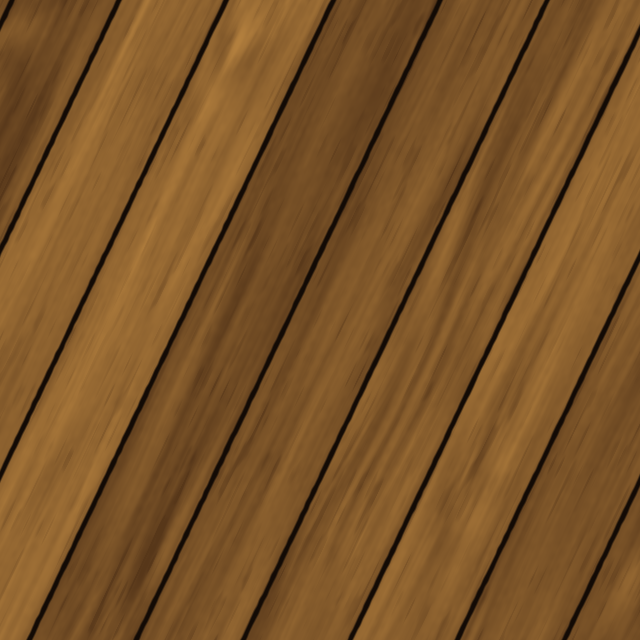
A Shadertoy shader for this texture:

```glsl
// Slanted brown wooden planks with streaked grain and thin dark gaps.
#define PLANKS 5.98        // planks across the canvas
#define LEAN 0.4753        // sideways shift per unit of height
#define OFFSET 0.0456      // where the first gap meets the bottom edge
#define GAP_HALF 0.0042    // half of the gap width, measured across
#define GAP_SOFT 0.0022    // softness of the gap edges
#define STREAK 0.46        // strength of the long grain streaks
#define FIGURE 0.20        // strength of the curved growth rings
#define PORES 0.17         // strength of the short dark pores

const vec3 DARK_WOOD  = vec3(0.34, 0.215, 0.10);
const vec3 LIGHT_WOOD = vec3(0.67, 0.475, 0.23);
const vec3 GAP_COLOR  = vec3(0.07, 0.04, 0.02);

// Base tone of each plank, from left to right
const float TONES[10] = float[10](0.36, 0.30, 0.70, 0.78, 0.35,
                                  0.49, 0.47, 0.62, 0.50, 0.44);

float hash(vec2 p) {
    return fract(sin(dot(p, vec2(127.1, 311.7))) * 43758.5453);
}

float noise(vec2 p) {
    vec2 cell = floor(p), f = fract(p);
    f = f * f * (3.0 - 2.0 * f);
    float low  = mix(hash(cell), hash(cell + vec2(1.0, 0.0)), f.x);
    float high = mix(hash(cell + vec2(0.0, 1.0)), hash(cell + vec2(1.0)), f.x);
    return mix(low, high, f.y);
}

float fbm(vec2 p) {
    float sum = 0.0, amplitude = 0.5;
    for (int i = 0; i < 4; i++) {
        sum += amplitude * noise(p);
        p = p * 2.03 + 17.3;
        amplitude *= 0.5;
    }
    return sum / 0.9375;
}

// Wood tone from 0 (dark) to 1 (light); across spans one plank
float woodTone(float across, float along, float plank) {
    vec2 seed = vec2(hash(vec2(plank, 3.0)), hash(vec2(plank, 8.0))) * 60.0;
    float bend = (noise(vec2(across * 1.3, along * 2.6) + seed) - 0.5) * 0.22;
    float x = across + bend;

    // Broad bands and finer streaks, both drawn out along the plank
    float broad  = fbm(vec2(x * 2.6, along * 1.5) + seed) - 0.5;
    float streak = fbm(vec2(x * 9.0, along * 1.7) + seed.yx) - 0.5;
    float fiber  = noise(vec2(across * 27.0, along * 5.0) + seed) - 0.5;

    // Growth rings follow the contours of a stretched noise field
    float field = noise(vec2(x * 1.9, along * 1.8) + seed + 31.0);
    float rings = sin(field * 30.0 + streak * 3.0);
    float patches = smoothstep(0.35, 0.75,
                               noise(vec2(across * 1.5, along * 2.4) + seed.yx));

    // Short pores cluster in the darker grain
    float pore = smoothstep(0.66, 0.92,
                            noise(vec2(across * 34.0, along * 17.0) + seed));
    float ripple = noise(vec2(across * 22.0, along * 85.0) + seed) - 0.5;

    float tone = TONES[clamp(int(plank) + 4, 0, 9)];
    tone += broad * 0.60 + streak * STREAK + fiber * 0.13;
    tone += rings * patches * FIGURE * 0.6;
    tone -= pore * PORES * (0.7 - streak);
    return tone + ripple * 0.06;
}

void mainImage(out vec4 fragColor, in vec2 fragCoord) {
    vec2 uv = fragCoord / iResolution.xy;

    // Plank coordinates
    float u = (uv.x - LEAN * uv.y - OFFSET) * PLANKS;
    float plank = floor(u);
    float across = u - plank;
    float along = dot(uv, normalize(vec2(LEAN, 1.0)));

    // Wood, slightly shaded toward the plank edges
    float gapDistance = min(across, 1.0 - across) / PLANKS;
    float tone = woodTone(across, along, plank);
    tone -= 0.20 * exp(-gapDistance * 110.0);
    vec3 color = mix(DARK_WOOD, LIGHT_WOOD, clamp(tone, 0.0, 1.1));

    // Dark gaps with a slightly ragged edge
    float ragged = (noise(vec2(plank * 9.0, along * 95.0)) - 0.5) * 0.0011;
    float soft = max(GAP_SOFT, 0.8 / iResolution.x);
    float wood = smoothstep(GAP_HALF - soft, GAP_HALF + soft, gapDistance + ragged);
    color = mix(GAP_COLOR, color, wood);

    fragColor = vec4(color, 1.0);
}
```
